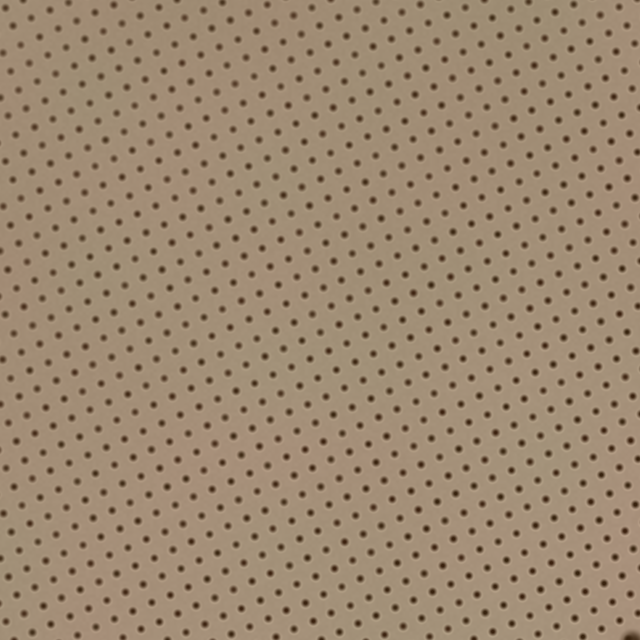
Write a Shadertoy shader that draws this texture.

```glsl
const float PITCH = 0.03149;              // spacing between holes
const float TILT = 0.4065;                // grid rotation in radians
const vec2 ANCHOR = vec2(0.3394, 0.6163); // centre of one hole
const vec3 PANEL_DIM = vec3(0.612, 0.536, 0.440);
const vec3 PANEL_LIT = vec3(0.655, 0.573, 0.484);
const vec3 HOLE = vec3(0.215, 0.130, 0.050);
const vec3 RIM = vec3(0.050, 0.048, 0.042);
const vec3 PINK_TINT = vec3(0.020, -0.008, 0.004);

float hash(vec2 p) {
    return fract(sin(dot(p, vec2(127.1, 311.7))) * 43758.5453);
}

float valueNoise(vec2 p) {
    vec2 i = floor(p);
    vec2 f = fract(p);
    f = f * f * (3.0 - 2.0 * f);
    float low = mix(hash(i), hash(i + vec2(1.0, 0.0)), f.x);
    float high = mix(hash(i + vec2(0.0, 1.0)), hash(i + vec2(1.0, 1.0)), f.x);
    return mix(low, high, f.y);
}

vec2 rotate(vec2 p, float angle) {
    float c = cos(angle);
    float s = sin(angle);
    return vec2(c * p.x + s * p.y, c * p.y - s * p.x);
}

// Painted board: broad lighting, blotchy tint and faint grain
vec3 panelColor(vec2 uv) {
    float light = 0.62 - 0.5 * (uv.y - 0.5) + 0.2 * (uv.x - 0.5);
    light += 0.3 * (valueNoise(uv * 5.0) - 0.5);
    vec3 color = mix(PANEL_DIM, PANEL_LIT, clamp(light, 0.0, 1.0));
    color += PINK_TINT * (valueNoise(uv * 7.0 + 19.0) - 0.5);
    color += 0.016 * (valueNoise(uv * 190.0) - 0.5);
    return color;
}

// Soft hole mask: 1 at the core, 0 at the outer radius
float holeMask(float dist, float outer) {
    return 1.0 - smoothstep(0.0005, outer, dist);
}

// Pale ring around a hole, brighter on its lower side
float rimMask(vec2 offset, float radius) {
    float dist = length(offset);
    float band = (dist - radius) / 0.0017;
    float side = 0.65 - 0.35 * offset.y / max(dist, 0.0001);
    return exp(-band * band) * side;
}

void mainImage(out vec4 fragColor, in vec2 fragCoord) {
    vec2 uv = fragCoord / iResolution.y;

    // Tilted square grid with slight placement error
    vec2 grid = rotate(uv - ANCHOR, TILT) / PITCH + 0.5;
    vec2 cell = floor(grid);
    vec2 jitter = (vec2(hash(cell), hash(cell + 37.0)) - 0.5) * 0.045;
    vec2 offset = rotate((fract(grid) - 0.5 - jitter) * PITCH, -TILT);

    // Holes get deeper and crisper toward the lower right
    float focus = clamp(0.5 + 0.55 * (uv.x - uv.y), 0.0, 1.0);
    float depth = mix(0.74, 1.06, focus) + 0.14 * (hash(cell + 71.0) - 0.5);
    float outer = mix(0.0086, 0.0082, focus) + 0.0006 * (hash(cell + 113.0) - 0.5);

    vec3 color = panelColor(uv);
    color += RIM * rimMask(offset, outer + 0.0003) * mix(0.35, 1.0, focus);
    vec3 holeTint = HOLE + PINK_TINT * (hash(cell + 151.0) - 0.3);
    color = mix(color, holeTint, min(depth * holeMask(length(offset), outer), 1.0));

    // Small shadow in the lower right corner
    float corner = 1.0 - smoothstep(0.006, 0.024, length(uv - vec2(0.988, -0.004)));
    color = mix(color, HOLE, 0.85 * corner);

    fragColor = vec4(color, 1.0);
}
```
